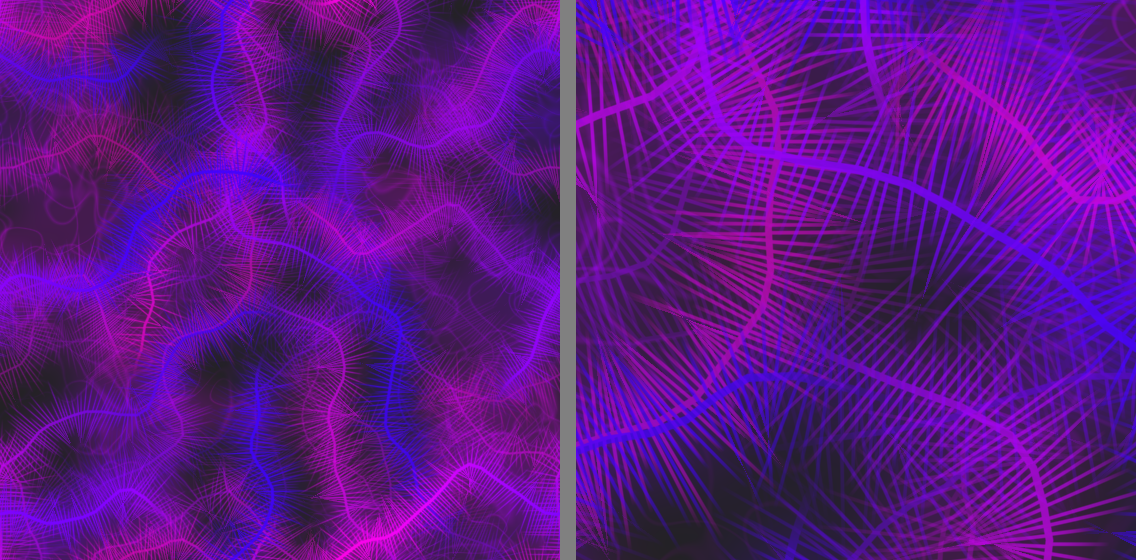
Left, the full canvas; right, a detail of the centre.
Write a Shadertoy shader that draws this background.

```glsl
// Glowing neon veins with bristling side hairs over a dark violet haze.
#define VEINS 27
#define HALF_STEPS 19.0
#define STEP_LENGTH 0.022
#define REACH 0.08
#define HAIR_WIDTH 0.0011
#define HAIR_TILT 0.85
#define HAIR_GLOW 0.95
#define VEIN_GLOW 0.32
#define HAZE 0.23
#define WEB 0.24
#define GROUND vec3(0.135, 0.13, 0.14)

float hash(vec2 p) {
    vec3 q = fract(p.xyx * 0.1031);
    q += dot(q, q.yzx + 33.33);
    return fract((q.x + q.y) * q.z);
}

float noise(vec2 p) {
    vec2 i = floor(p), f = fract(p);
    f = f * f * (3.0 - 2.0 * f);
    return mix(mix(hash(i), hash(i + vec2(1, 0)), f.x),
               mix(hash(i + vec2(0, 1)), hash(i + vec2(1, 1)), f.x), f.y);
}

// Blue through violet to magenta and pink
vec3 neon(float h) {
    return vec3(mix(0.25, 1.0, smoothstep(0.05, 0.8, h)), 0.01,
                mix(1.0, 0.7, smoothstep(0.6, 1.0, h)));
}

// Antialiased stroke at distance d from its centre line
float stroke(float d, float halfWidth, float px) {
    return 1.0 - smoothstep(halfWidth - px, halfWidth + px, d);
}

// Height and slope of a vein above its axis: a bow plus three waves
vec2 meander(float x, vec4 r) {
    float bow = 2.0 * r.x - 1.0;
    vec3 amp = vec3(0.045, 0.014, 0.0045);
    vec3 freq = vec3(12.0, 27.0, 55.0) + vec3(7.0, 10.0, 15.0) * r.yzw;
    vec3 phase = freq * x + 6.2832 * r.zwx;
    return vec2(bow * x * x + dot(amp, sin(phase)),
                2.0 * bow * x + dot(amp * freq, cos(phase)));
}

// Fan of hairs on a segment; q is along and across it, lean the end slopes
float hairs(vec2 q, float len, vec2 lean, vec2 id, float density, float px) {
    vec2 tilt = vec2(hash(id), hash(id + vec2(0, 1))) - 0.5;
    vec2 slope = lean + HAIR_TILT * tilt;
    float span = len + q.y * (slope.y - slope.x);
    float u = (q.x - q.y * slope.x) / (abs(span) < 1e-4 ? 1e-4 : span);
    float inside = step(0.0, u) * step(u, 1.0);
    float count = max(1.0, floor(len * density + 0.5));
    float cell = floor(u * count);
    vec2 hairId = vec2(id.x + 17.0 * step(0.0, q.y), id.y * 16.0 + cell + 200.0);
    float h = hash(hairId);
    float d = abs(u * count - cell - 0.3 - 0.4 * fract(h * 37.0)) / count * abs(span);
    float y = min(abs(q.y) / (REACH * (0.3 + 0.7 * h)), 1.0);
    return inside * stroke(d, HAIR_WIDTH, px) * (1.0 - y * y);
}

// Soft clouds crossed by fine tangled threads
vec3 haze(vec2 p, float px) {
    float cloud = 0.6 * noise(p * 5.0 + 3.7) + 0.4 * noise(p * 11.0 + 9.1);
    float density = smoothstep(0.3, 0.75, cloud);
    vec3 tint = neon(0.2 + 0.5 * noise(p * 4.0 + 21.0));
    vec3 col = mix(GROUND, tint, HAZE * density);
    vec2 warp = 0.7 * vec2(noise(p * 15.0 + 4.0), noise(p * 15.0 + 40.0));
    for (int k = 0; k < 4; k++) {
        float f = float(k), turn = 1.3 * f;
        mat2 spin = mat2(cos(turn), sin(turn), -sin(turn), cos(turn));
        vec2 q = spin * (p * (10.0 + 4.0 * f) + warp) + 13.7 * f + 30.0;
        float d = abs(noise(q) - 0.5) / (14.0 + 5.0 * f);
        col = mix(col, tint, WEB * (0.2 + density) * stroke(d, 0.0007, px));
    }
    return col;
}

void mainImage(out vec4 fragColor, in vec2 fragCoord) {
    float px = 1.0 / iResolution.y;
    vec2 p = fragCoord * px;
    vec3 col = haze(p, px);

    // Faint veins first, bold ones on top
    for (int i = 0; i < VEINS; i++) {
        float n = float(i), rank = (n + 1.0) / float(VEINS);
        float strength = mix(0.22, 1.0, pow(rank, 1.6));
        vec4 r = vec4(hash(vec2(n, 1.3)), hash(vec2(n, 2.7)),
                      hash(vec2(n, 4.1)), hash(vec2(n, 6.9)));
        float density = 105.0 + 125.0 * r.y, turn = 2.4 * n + r.z;

        // Wrapped position in the frame of the vein axis
        vec2 axis = vec2(cos(turn), sin(turn));
        vec2 rel = fract(p - n * vec2(0.7549, 0.5698) + 0.2) - 0.5;
        vec2 v = vec2(dot(rel, axis), dot(rel, vec2(-axis.y, axis.x)));

        // Visit only the segments within reach
        float first = max(-HALF_STEPS, floor((v.x - REACH) / STEP_LENGTH));
        float last = min(HALF_STEPS, ceil((v.x + REACH) / STEP_LENGTH));
        if (abs(v.y - meander(v.x, r).x) > 2.2 * REACH) last = first;
        float nearest = 1.0, along = 0.0, gap = 1.0;
        vec2 a = meander(first * STEP_LENGTH, r);
        for (float j = first; j < last; j += 1.0) {
            vec2 b = meander((j + 1.0) * STEP_LENGTH, r);
            vec2 edge = vec2(STEP_LENGTH, b.x - a.x);
            float len = length(edge);
            vec2 dir = edge / len, nrm = vec2(-dir.y, dir.x);
            vec2 w = v - vec2(j * STEP_LENGTH, a.x);
            vec2 q = vec2(dot(w, dir), dot(w, nrm));
            float x = clamp(q.x, 0.0, len);
            float d = length(vec2(q.x - x, q.y));
            if (d < nearest) {
                nearest = d;
                along = 0.5 + 0.5 * (j + x / len) / HALF_STEPS;
            }
            vec2 lean = -vec2(dot(vec2(1, a.y), nrm) / dot(vec2(1, a.y), dir),
                              dot(vec2(1, b.y), nrm) / dot(vec2(1, b.y), dir));
            gap *= 1.0 - hairs(q, len, lean, vec2(n * 3.0, j + 40.0), density, px);
            a = b;
        }

        // Core, hairs and glow share a hue that drifts along the vein
        float ends = smoothstep(0.0, 0.12, along) * smoothstep(1.0, 0.88, along);
        float core = 0.97 * stroke(nearest, mix(0.001, 0.0028, strength), px);
        float near = max(1.0 - nearest / REACH, 0.0);
        float glow = VEIN_GLOW * strength * near * near;
        float light = 1.0 - (1.0 - core) * (1.0 - HAIR_GLOW * (1.0 - gap)) * (1.0 - glow);
        float hue = 0.14 + 0.58 * r.w + 0.22 * sin(5.0 * along + 6.2832 * r.x);
        col = mix(col, neon(hue), strength * ends * light);
    }
    fragColor = vec4(col, 1.0);
}
```
